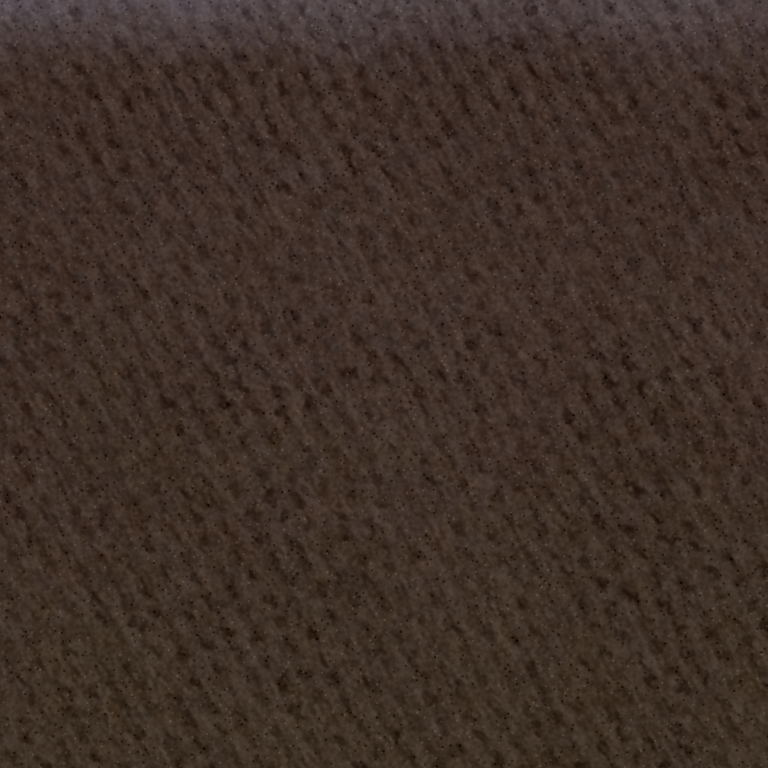
Give the GLSL for this texture, as a Shadertoy shader.

```glsl
float hash(vec2 p) {
    vec3 q = fract(vec3(p.xyx) * 0.1031);
    q += dot(q, q.yzx + 33.33);
    return fract((q.x + q.y) * q.z);
}

float noise(vec2 p) {
    vec2 cell = floor(p), f = fract(p);
    f = f * f * (3.0 - 2.0 * f);
    return mix(mix(hash(cell), hash(cell + vec2(1, 0)), f.x),
               mix(hash(cell + vec2(0, 1)), hash(cell + vec2(1, 1)), f.x), f.y);
}

float fbm(vec2 p) {
    float sum = 0.0, amplitude = 0.5;
    for (int i = 0; i < 4; i++) {
        sum += amplitude * noise(p);
        p = p * 2.03 + 17.3;
        amplitude *= 0.5;
    }
    return sum;
}

// Round flecks, present in a share of the cells
float flecks(vec2 p, float share) {
    vec2 cell = floor(p);
    vec2 center = 0.3 + 0.4 * vec2(hash(cell + 7.0), hash(cell + 19.0));
    float spot = 1.0 - smoothstep(0.1, 0.32, length(fract(p) - center));
    return spot * step(hash(cell + 61.0), share);
}

// Dark gaps between stitches, lined up along slanted ribs
float stitchGaps(vec2 p) {
    float rib = (p.x + 0.52 * p.y) * 27.0;
    float column = floor(rib);
    vec2 q = vec2(rib, p.y * 32.0 + 0.37 * column);
    vec2 cell = floor(q);
    vec2 d = fract(q) - 0.5;
    d -= 0.26 * (vec2(hash(cell), hash(cell + 41.0)) - 0.5);
    float gap = 1.0 - smoothstep(0.10, 0.40, length(d * vec2(1.3, 0.8)));
    return gap * mix(0.35, 1.0, hash(cell + 83.0));
}

void mainImage(out vec4 fragColor, in vec2 fragCoord) {
    vec2 uv = fragCoord / iResolution.xy;
    vec2 turned = mat2(0.82, 0.57, -0.57, 0.82) * uv + 2.0;

    // Slight unevenness of the cloth
    vec2 warp = vec2(fbm(uv * 7.0), fbm(uv * 7.0 + 50.0)) - 0.47;
    vec2 fine = vec2(noise(turned * 120.0), noise(turned * 120.0 + 70.0)) - 0.5;
    vec2 p = uv + 0.016 * warp + 0.012 * fine;

    // Base cloth: red brown above, olive brown below
    vec3 color = mix(vec3(0.246, 0.194, 0.149), vec3(0.252, 0.190, 0.164),
                     smoothstep(0.0, 0.8, uv.y + 0.5 * warp.x));
    color += 0.028 * (fbm(uv * 5.0 + 9.0) - 0.47);

    // Ribs and stitch gaps, worn faint in patches
    float wear = mix(0.55, 1.1, smoothstep(0.3, 0.65, fbm(uv * 6.0 + 31.0)));
    float ridge = cos(6.28318 * (p.x + 0.52 * p.y) * 27.0);
    color += 0.009 * wear * ridge;
    color -= vec3(0.070, 0.067, 0.064) * wear * stitchGaps(p);

    // Fibres drawn out along the ribs, then finer grain
    vec2 along = vec2(uv.x + 0.52 * uv.y, uv.y);
    color += 0.062 * (noise(along * vec2(170.0, 80.0)) - 0.5);
    color += 0.062 * (noise(turned * 230.0 + 13.0) - 0.5);
    color += 0.030 * (noise(turned.yx * 390.0 + 29.0) - 0.5);

    // Sparse pits, pale lint and faint colour mottling
    color -= 0.085 * flecks(turned * 130.0, 0.12);
    color += 0.075 * flecks(turned * 145.0 + 90.0, 0.07);
    float tint = noise(turned * 60.0 + 5.0) - 0.5;
    color += vec3(0.010, -0.002, -0.014) * tint;

    // Cool light along the upper edge, strongest at the left
    float glow = smoothstep(0.89, 1.02, uv.y + 0.06 * warp.y);
    color += vec3(0.090, 0.108, 0.150) * glow * mix(1.1, 0.6, uv.x);

    fragColor = vec4(clamp(color, 0.0, 1.0), 1.0);
}
```
